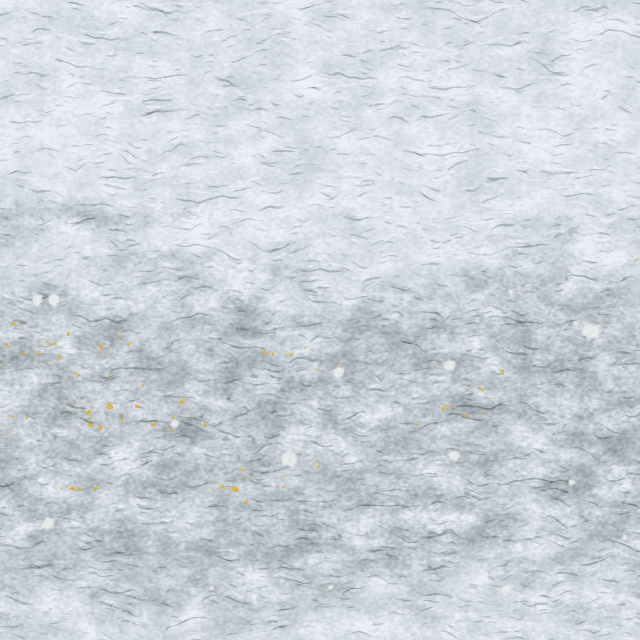
Give the GLSL for this texture, as a WebGL 1 fragment shader.

```glsl
precision highp float;
// Weathered pale painted wall: fine horizontal cracks, a grey grime band, ochre lichen and white spots.

uniform vec2 u_resolution;

#define LIGHT_PAINT vec3(0.895, 0.916, 0.948)
#define DARK_GRIME vec3(0.480, 0.525, 0.540)
#define LICHEN_GOLD vec3(0.870, 0.680, 0.200)
#define SPOT_WHITE vec3(0.920, 0.930, 0.925)
#define BAND_TOP 0.52
#define GRIME_DEPTH 0.27
#define MOTTLE 0.36
#define GRAIN 0.08
#define CRACK_DEPTH 0.42
#define CRACK_WIDTH 0.0017
#define LICHEN_THRESHOLD 0.48

vec2 hash2(vec2 cell) {
  vec3 h = fract(cell.xyx * vec3(0.1031, 0.1030, 0.0973));
  h += dot(h, h.yzx + 33.33);
  return fract((h.xx + h.yz) * h.zy);
}

float cornerRamp(vec2 cell, vec2 offset) {
  float angle = 6.28318 * hash2(cell).x;
  return dot(vec2(cos(angle), sin(angle)), offset);
}

// Gradient noise, roughly -1 to 1
float noise(vec2 p) {
  vec2 i = floor(p), f = fract(p);
  vec2 u = f * f * f * (f * (f * 6.0 - 15.0) + 10.0);
  vec2 e = vec2(1.0, 0.0);
  float low = mix(cornerRamp(i, f), cornerRamp(i + e, f - e), u.x);
  float high = mix(cornerRamp(i + e.yx, f - e.yx), cornerRamp(i + 1.0, f - 1.0), u.x);
  return 1.4 * mix(low, high, u.y);
}

// Rough layered noise that keeps much of its fine detail
float roughNoise(vec2 p) {
  float sum = 0.0, total = 0.0, amplitude = 1.0;
  for (int i = 0; i < 5; i++) {
    sum += amplitude * noise(p);
    total += amplitude;
    amplitude *= 0.75;
    p = mat2(0.98, 0.17, -0.17, 0.98) * p * 2.03 + 17.3;
  }
  return sum / total;
}

// Edges of lifted paint: positive in the shadow, negative on the lit rim
float cracks(vec2 p, vec2 frequency, float pixel) {
  vec2 q = p * frequency;
  float height = noise(q) - 0.12;
  float slope = (noise(q + vec2(0.0, 0.05)) - 0.12 - height) / 0.05;
  float dist = abs(height) / (max(abs(slope), 0.4) * frequency.y);
  float line = 1.0 - smoothstep(0.3 * CRACK_WIDTH, CRACK_WIDTH + 0.5 * pixel, dist);
  float broken = smoothstep(-0.05, 0.4, noise(p * frequency * vec2(0.8, 0.4) + 41.7));
  return line * broken * (smoothstep(0.2, 1.0, slope) - 0.3 * smoothstep(0.2, 1.0, -slope));
}

// One ragged round spot in some cells of a grid
float spots(vec2 p, float cells, float largest, float chance, float pixel) {
  vec2 cell = floor(p * cells);
  vec2 center = (cell + 0.25 + 0.5 * hash2(cell + 7.0)) / cells;
  vec2 pick = hash2(cell + 53.0);
  float radius = largest * mix(0.35, 1.0, pick.y * pick.y);
  float ragged = radius * (0.35 * noise(p * 75.0) + 0.2 * noise(p * 170.0));
  float dist = length(p - center) + ragged;
  float edge = 0.2 * radius + pixel;
  return (1.0 - smoothstep(radius - edge, radius + edge, dist)) * step(pick.x, chance);
}

void main() {
  float pixel = 1.0 / u_resolution.y;
  vec2 p = gl_FragCoord.xy * pixel;

  // Grime band with a ragged top, a paler foot and a faint streak above
  float broad = roughNoise(p * vec2(2.6, 6.0) + 3.7);
  float drift = roughNoise(p * vec2(3.0, 8.0) + 29.1);
  float bandTop = BAND_TOP + 0.12 * abs(p.x - 0.33);
  float grime = 1.0 - smoothstep(bandTop - 0.08, bandTop + 0.08, p.y + 0.25 * broad);
  grime *= mix(0.3, 1.0, smoothstep(0.02, 0.17, p.y + 0.2 * drift));
  float streakOffset = (p.y - 0.65 - 0.08 * p.x + 0.06 * drift) / 0.035;
  float streak = exp(-streakOffset * streakOffset) * (1.0 - smoothstep(0.2, 0.42, p.x));
  grime = max(grime, 0.65 * streak);

  // Mottling, grain, faint vertical streaks and dark specks
  float tone = 0.07 + GRIME_DEPTH * grime + 0.16 * broad;
  tone += MOTTLE * (1.0 + 1.5 * grime) * roughNoise(p * vec2(11.0, 17.0) + 61.3);
  tone += GRAIN * (1.0 + grime) * noise(p * vec2(135.0, 185.0) + 11.9);
  tone += 0.04 * noise(p * vec2(45.0, 7.0) + 5.3);
  float speck = noise(p * 52.0 + 8.1) + 0.4 * noise(p * 125.0);
  tone += 0.3 * (0.4 + grime) * smoothstep(0.55, 0.85, speck) * smoothstep(0.0, 0.5, noise(p * 6.0 + 2.2));

  // Two sizes of short, wavering cracks
  vec2 bent = p;
  bent.y += 0.014 * noise(p * vec2(11.0, 8.0)) + 0.004 * noise(p * 43.0 + 9.4);
  float crackTone = cracks(bent + 0.37, vec2(20.0, 68.0), pixel);
  crackTone += 0.8 * cracks(bent + vec2(0.13, 0.04 * p.x + 0.71), vec2(37.0, 108.0), pixel);
  tone += CRACK_DEPTH * crackTone;
  vec3 color = mix(LIGHT_PAINT, DARK_GRIME, clamp(tone, -0.06, 1.05));

  // Clustered lichen grains, faded at their margins
  float cluster = noise(p * vec2(5.0, 11.0) + 19.6) + 0.3 * (0.5 - p.x);
  float habitat = smoothstep(0.0, 0.45, cluster) * smoothstep(0.1, 0.6, grime) * smoothstep(0.08, 0.25, p.y);
  float threshold = mix(1.3, LICHEN_THRESHOLD, habitat);
  float grains = noise(p * 62.0 + 33.8) + 0.5 * noise(p * 140.0 + 4.6);
  color = mix(color, LICHEN_GOLD, 0.85 * smoothstep(threshold, threshold + 0.35, grains));

  // White spots on the lower wall
  float white = max(spots(p, 5.0, 0.021, 0.3, pixel), spots(p + 0.43, 11.0, 0.009, 0.22, pixel));
  white *= 1.0 - smoothstep(0.62, 0.68, p.y);
  color = mix(color, SPOT_WHITE + 0.02 * noise(p * 160.0), 0.92 * white);

  gl_FragColor = vec4(color, 1.0);
}
```
